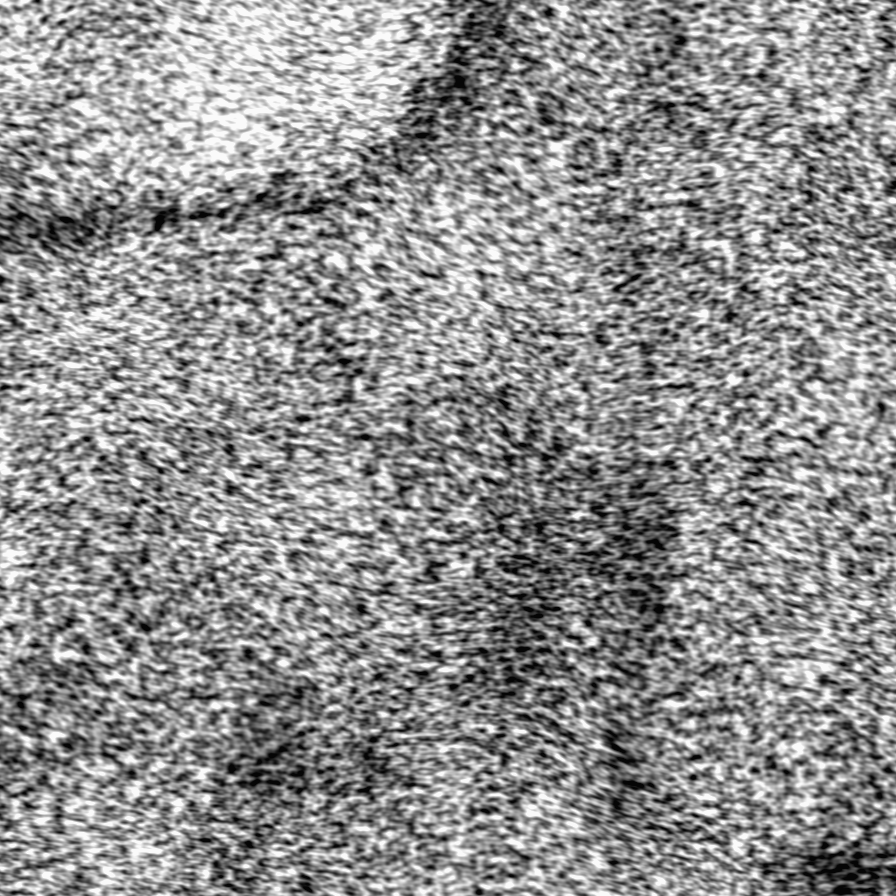
Reproduce this texture procedurally as a WebGL 1 fragment shader.

```glsl
precision highp float;
// Grey, grainy surface: short, nearly level flecks over soft patches of light and shade.
// Stretched gradient noise makes the flecks; cloudy noise, soft blobs and one bent
// crease set the slow changes of tone beneath them.

uniform vec2 u_resolution;

const float BASE_TONE = 0.578;
const float GRAIN_CONTRAST = 0.76;
const vec2 GRAIN_CELLS = vec2(62.0, 118.0);   // fleck cells across the canvas
const float GRAIN_SWAY = 0.035;               // how far the fleck rows bend
const float GRAIN_TILT = 0.10;                // downward slope to the right
const float CLOUD_CONTRAST = 0.15;
const float CREASE_DEPTH = 0.36;
const float CREASE_WIDTH = 0.021;
const float STREAK_DEPTH = 0.16;

vec2 gradientAt(vec2 cell) {
  vec3 h = fract(vec3(cell.xyx) * vec3(0.1031, 0.1030, 0.0973));
  h += dot(h, h.yzx + 33.33);
  float angle = 6.28318 * fract((h.x + h.y) * h.z);
  return vec2(cos(angle), sin(angle));
}

// Gradient noise, about -0.7 to 0.7.
float noise(vec2 p) {
  vec2 cell = floor(p);
  vec2 f = p - cell;
  vec2 fade = f * f * f * (f * (f * 6.0 - 15.0) + 10.0);
  vec2 right = vec2(1.0, 0.0);
  vec2 up = vec2(0.0, 1.0);
  float a = dot(gradientAt(cell), f);
  float b = dot(gradientAt(cell + right), f - right);
  float c = dot(gradientAt(cell + up), f - up);
  float d = dot(gradientAt(cell + 1.0), f - 1.0);
  return mix(mix(a, b, fade.x), mix(c, d, fade.x), fade.y);
}

mat2 rotation(float angle) {
  float c = cos(angle);
  float s = sin(angle);
  return mat2(c, s, -s, c);
}

float blob(vec2 p, vec2 centre, vec2 radius) {
  vec2 q = (p - centre) / radius;
  return exp(-dot(q, q));
}

// Slow, uneven mottling.
float clouds(vec2 p) {
  float sum = 0.0;
  vec2 q = p * 3.2 + 41.7;
  for (int i = 0; i < 4; i++) {
    sum += noise(q);
    q = rotation(0.7) * q * 2.1 + 17.3;
  }
  return sum;
}

// Dark fold: nearly level at the left, then bending up to the top edge.
float crease(vec2 p) {
  vec2 q = p + 0.022 * vec2(noise(p * 13.0 + 5.0), noise(p * 15.0 + 71.0));
  float bend = max(q.x - 0.36, 0.0);
  float height = 0.735 + 0.12 * q.x + 6.0 * bend * bend;
  float slope = 0.12 + 12.0 * bend;
  float distance = (q.y - height) / sqrt(1.0 + slope * slope);
  float width = CREASE_WIDTH * (1.0 + 0.7 * smoothstep(0.42, 0.52, p.x));
  float strength = 0.85 + 0.8 * noise(p * 9.0 + 23.0);
  return strength * exp(-distance * distance / (width * width));
}

float shade(vec2 p) {
  float tone = BASE_TONE + CLOUD_CONTRAST * clouds(p);

  // Light patch inside the bend, with a wider glow.
  tone += 0.25 * blob(p, vec2(0.31, 0.92), vec2(0.15, 0.12));
  tone += 0.09 * blob(p, vec2(0.12, 0.90), vec2(0.28, 0.16));
  tone -= CREASE_DEPTH * crease(p);

  // Upright smudges and the dark corner.
  vec2 q = p + 0.05 * vec2(noise(p * 8.0 + 11.0), noise(p * 8.0 + 53.0));
  tone -= 0.26 * blob(q, vec2(0.71, 0.38), vec2(0.045, 0.12));
  tone -= 0.20 * blob(q, vec2(0.42, 0.16), vec2(0.05, 0.09));
  tone -= 0.20 * blob(q, vec2(0.70, 0.14), vec2(0.04, 0.10));
  tone -= 0.40 * blob(q, vec2(0.98, 0.02), vec2(0.07, 0.06));

  float streak = smoothstep(0.05, 0.5, noise(p * vec2(6.0, 3.0) + 87.0));
  return tone - STREAK_DEPTH * streak * (1.0 - smoothstep(0.3, 0.7, p.y));
}

// Three sizes of flecks, each slightly turned so that no lattice shows.
float grain(vec2 p) {
  vec2 q = p;
  q.y += GRAIN_TILT * p.x + GRAIN_SWAY * noise(p * 4.0 + 31.0);
  q.x += 0.5 * GRAIN_SWAY * noise(p * 5.0 + 67.0);
  float coarse = noise(rotation(0.09) * q * GRAIN_CELLS * 0.5 + 13.0);
  float middle = noise(rotation(-0.07) * q * GRAIN_CELLS + 151.0);
  float fine = noise(rotation(0.05) * q * GRAIN_CELLS * 1.8 + 307.0);
  return 0.42 * coarse + middle + 0.68 * fine;
}

void main() {
  vec2 p = gl_FragCoord.xy / min(u_resolution.x, u_resolution.y);
  float tone = shade(p);
  // Flecks lose contrast in the brightest and darkest patches.
  float contrast = GRAIN_CONTRAST * (1.0 - 0.9 * pow(abs(tone - 0.55), 1.5));
  float grey = clamp(tone + contrast * grain(p), 0.02, 0.98);
  gl_FragColor = vec4(vec3(grey), 1.0);
}
```
